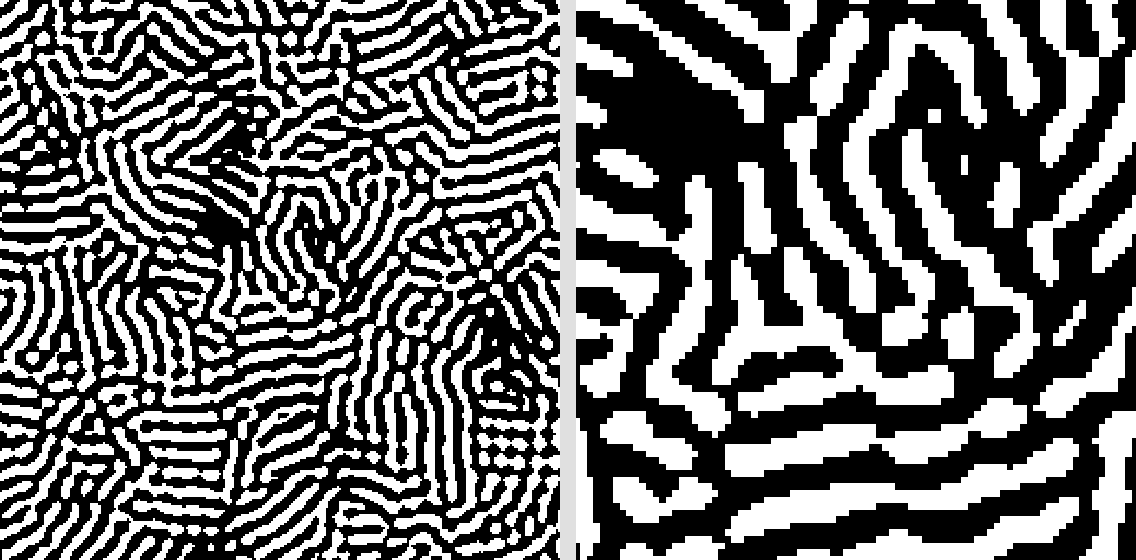
Left: the whole. Right: its middle third, enlarged.
A WebGL 2 fragment shader for this pattern:

```glsl
#version 300 es
precision highp float;

uniform vec2 u_resolution;
out vec4 fragColor;

const float TAU = 6.2831853;

// Integer hash: three random values per cell and seed
vec3 hash3(vec2 cell, int seed) {
    uvec3 v = uvec3(ivec3(ivec2(cell), seed)) * 1664525u + 1013904223u;
    for (int i = 0; i < 2; i++) {
        v.x += v.y * v.z;
        v.y += v.z * v.x;
        v.z += v.x * v.y;
        v ^= v >> 16u;
    }
    return vec3(v & 65535u) / 65536.0;
}

float cornerSlope(vec2 cell, vec2 offset) {
    float angle = TAU * hash3(cell, 7).x;
    return dot(vec2(cos(angle), sin(angle)), offset);
}

float gradientNoise(vec2 p) {
    vec2 cell = floor(p), f = p - cell;
    vec2 u = f * f * f * (f * (f * 6.0 - 15.0) + 10.0);
    vec2 e = vec2(1.0, 0.0);
    float low = mix(cornerSlope(cell, f), cornerSlope(cell + e, f - e), u.x);
    float high = mix(cornerSlope(cell + e.yx, f - e.yx), cornerSlope(cell + e.xx, f - e.xx), u.x);
    return mix(low, high, u.y);
}

// Sum of scattered round patches, each filled with arcs of unit spacing
vec2 arcPatches(vec2 p, float size, float spread, int seed) {
    vec2 base = floor(p / size);
    vec2 wave = vec2(0.0);
    for (int y = -1; y <= 1; y++) {
        for (int x = -1; x <= 1; x++) {
            vec2 cell = base + vec2(x, y);
            vec3 place = hash3(cell, seed);
            vec3 bend = hash3(cell, seed + 1);
            vec2 center = (cell + place.xy) * size;
            vec2 d = p - center;
            float window = max(0.0, 1.0 - dot(d, d) / (size * size));
            float angle = 1.9 + 3.0 * gradientNoise(center * 0.12) + spread * (bend.x - 0.5);
            vec2 pole = (3.0 + 15.0 * bend.y) * vec2(cos(angle), sin(angle));
            float phase = TAU * (length(d - pole) + place.z);
            wave += window * window * window * (0.7 + 0.6 * bend.z) * vec2(cos(phase), sin(phase));
        }
    }
    return wave;
}

void main() {
    // Coarse square cells give the outlines their crisp small steps
    vec2 uv = gl_FragCoord.xy / min(u_resolution.x, u_resolution.y);
    vec2 p = (floor(uv * 256.0) + 0.5) / 256.0 * 30.0;

    // Slightly uneven outlines
    p += 0.07 * vec2(gradientNoise(p * 1.7), gradientNoise(p * 1.7 + 41.0));

    // Regions of long stripes alternate with regions of short grains
    vec2 bands = arcPatches(p, 5.5, 1.4, 11);
    vec2 grains = arcPatches(p, 3.0, TAU, 23) + arcPatches(p + 50.0, 3.2, TAU, 37);
    float order = smoothstep(-0.3, 0.25, gradientNoise(p * 0.2 + 9.3));
    vec2 wave = bands * mix(0.3, 1.1, order) + grains * mix(0.8, 0.22, order);

    // Full stripes where the waves are strong, dark gaps where they cancel
    float level = wave.x - 0.17 + 0.25 * length(wave);
    fragColor = vec4(vec3(step(0.0, level)), 1.0);
}
```
